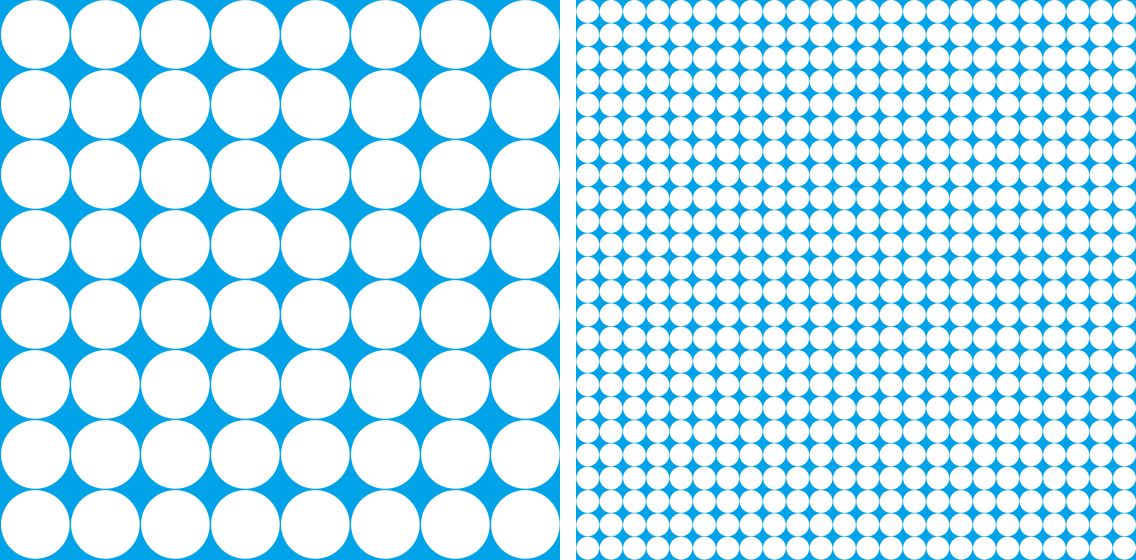
Left, the tile; right, the same tile 3 across and 3 down.
This pattern is drawn by a WebGL 2 fragment shader. Its source:

```glsl
#version 300 es
precision highp float;
// A square grid of white discs on a flat sky-blue ground, almost touching.
// Each cell is folded to one with fract, and a circle distance function
// gives the disc; a whole number of cells makes the canvas tile.

#define REPEATS 8.0
#define DISC_RADIUS 0.490
#define GRID_SHIFT vec2(0.005, 0.008)
#define GROUND_BLUE vec3(0.0, 0.635, 0.91)
#define DISC_WHITE vec3(1.0)

uniform vec2 u_resolution;
out vec4 fragColor;

float circleDistance(vec2 p, float radius) {
    return length(p) - radius;
}

void main() {
    // Position within the cell, with the disc centre at zero
    vec2 uv = gl_FragCoord.xy / u_resolution;
    vec2 cell = fract(uv * REPEATS - GRID_SHIFT) - 0.5;

    // Disc coverage, softened over one pixel measured in cells
    float pixel = REPEATS / min(u_resolution.x, u_resolution.y);
    float edge = circleDistance(cell, DISC_RADIUS);
    float disc = clamp(0.5 - edge / pixel, 0.0, 1.0);

    fragColor = vec4(mix(GROUND_BLUE, DISC_WHITE, disc), 1.0);
}
```
